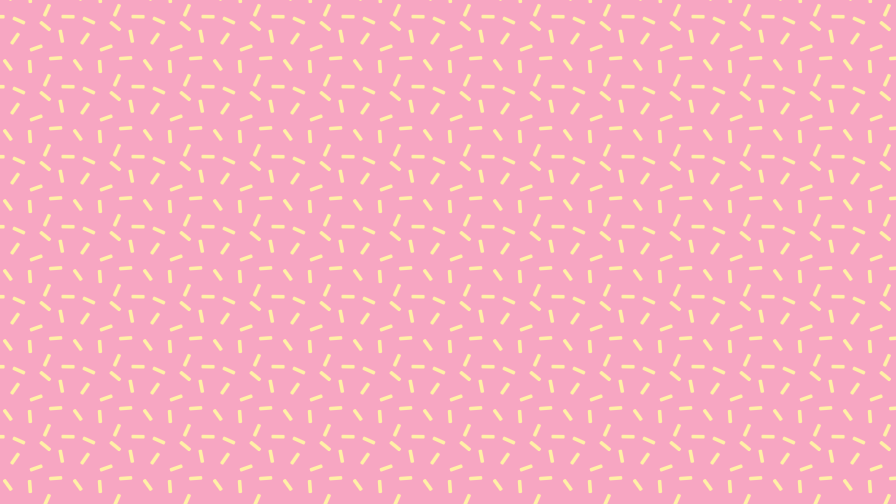
Give the GLSL for this pattern, as a WebGL 1 fragment shader.

```glsl
precision highp float;
// Pastel sprinkles: short cream dashes at mixed angles on pink, in a small repeating tile.

uniform vec2 u_resolution;

#define TILE_SIZE 0.13889   // tile side as a share of the canvas height
#define COUNT 10            // sprinkles per tile
#define HALF_LENGTH 0.094   // sprinkle sizes in tile units
#define HALF_WIDTH 0.0258
#define CORNER 0.018
#define JITTER 0.11         // random shift off the even lattice
#define TURN_JITTER 0.12    // random turn, in half circles
#define PINK vec3(0.97, 0.65, 0.76)
#define CREAM vec3(1.0, 0.94, 0.65)

const float PI = 3.14159265;

float hash(vec2 p) {
  return fract(sin(dot(p, vec2(127.1, 311.7))) * 43758.5453);
}

float roundedBox(vec2 p, vec2 halfSize, float radius) {
  vec2 q = abs(p) - halfSize + radius;
  return length(max(q, 0.0)) + min(max(q.x, q.y), 0.0) - radius;
}

// Distance to the nearest sprinkle, wrapping around the tile edges
float sprinkles(vec2 p) {
  float nearest = 1.0;
  for (int i = 0; i < COUNT; i++) {
    float k = float(i);
    // Evenly spread lattice point, then a small random shift
    vec2 center = vec2(k, 3.0 * k) / float(COUNT);
    center += JITTER * (vec2(hash(vec2(k, 1.0)), hash(vec2(k, 2.0))) - 0.5);
    vec2 offset = p - center;
    offset -= floor(offset + 0.5);

    // Golden ratio steps spread the directions over a half circle
    float angle = PI * (0.05 + k * 0.618 + TURN_JITTER * (hash(vec2(k, 3.0)) - 0.5));
    float c = cos(angle);
    float s = sin(angle);
    vec2 local = vec2(c * offset.x + s * offset.y, c * offset.y - s * offset.x);
    nearest = min(nearest, roundedBox(local, vec2(HALF_LENGTH, HALF_WIDTH), CORNER));
  }
  return nearest;
}

void main() {
  float tilePixels = TILE_SIZE * u_resolution.y;
  vec2 p = gl_FragCoord.xy / tilePixels;

  // Blend over one pixel at the edge
  float cover = clamp(0.5 - sprinkles(p) * tilePixels, 0.0, 1.0);
  gl_FragColor = vec4(mix(PINK, CREAM, cover), 1.0);
}
```
